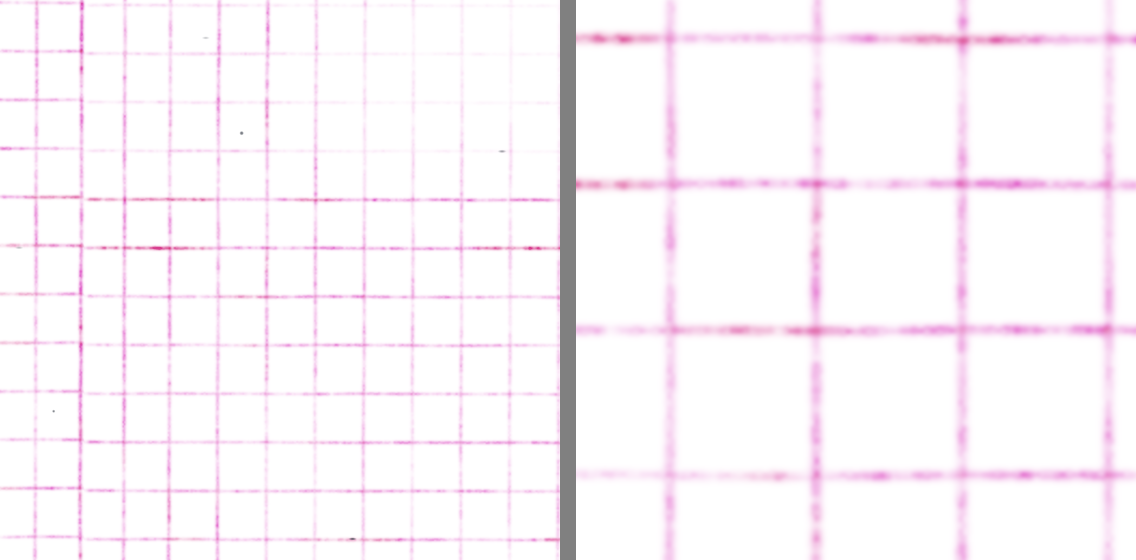
Left: the whole. Right: its middle third, enlarged.
This pattern is drawn by a WebGL 1 fragment shader. Its source:

```glsl
precision highp float;
uniform vec2 u_resolution;

#define PITCH 0.0869
#define ORIGIN vec2(0.0425, 0.0365)
#define LINE_WIDTH vec2(0.0036, 0.0033)
#define MARGIN_X 0.15
#define TILT 0.003
#define INK_AMOUNT 0.62
#define PINK vec3(0.88, 0.38, 0.79)
#define RED vec3(0.82, 0.16, 0.42)
#define SPECK_INK vec3(0.25, 0.27, 0.31)
#define SPECK_CELLS 6.0
#define SPECK_CHANCE 0.14

float hash(vec2 p) {
  return fract(sin(dot(p, vec2(127.1, 311.7))) * 43758.5453);
}

float noise(vec2 p) {
  vec2 i = floor(p), f = fract(p);
  f = f * f * (3.0 - 2.0 * f);
  return mix(mix(hash(i), hash(i + vec2(1.0, 0.0)), f.x),
             mix(hash(i + vec2(0.0, 1.0)), hash(i + vec2(1.0, 1.0)), f.x), f.y);
}

// Broken, grainy ink along one line
float wear(float along, float id) {
  float fine = noise(vec2(along * 130.0, id * 7.0));
  float dash = noise(vec2(along * 42.0, id * 7.0 + 31.0));
  float broad = noise(vec2(along * 7.0, id * 7.0 + 57.0));
  return (0.45 + 0.8 * fine) * (0.5 + 0.75 * dash) * (0.65 + 0.7 * broad);
}

float stroke(float d, float width) {
  float w = max(width, 0.8 / u_resolution.y);
  return exp(-d * d / (w * w));
}

// Columns crowd together beside the left margin; x = ink, y = redness
vec2 columns(vec2 p) {
  vec2 sum = vec2(0.0);
  for (int i = 0; i < 12; i++) {
    float k = float(i);
    float bunch = 0.023 * (1.0 - smoothstep(-0.3, 3.2, k));
    float x = ORIGIN.x + k * PITCH + bunch + TILT * (p.y - 0.7);
    x += 0.0012 * (noise(vec2(p.y * 14.0, k * 5.0)) - 0.5);
    float strength = mix(0.86, 0.46, smoothstep(4.5, 7.5, k));
    strength += 0.36 * step(abs(k - 1.0), 0.5) - 0.2 * step(k, 0.5);
    strength *= 1.0 - 0.65 * smoothstep(0.6, 0.9, p.y) * smoothstep(0.55, 0.8, x);
    strength *= 1.0 - 0.35 * smoothstep(0.4, 0.2, p.y) * step(abs(k - 5.5), 1.0);
    float ink = strength * wear(p.y, k + 20.0) * stroke(p.x - x, LINE_WIDTH.x);
    float red = smoothstep(0.7, 0.95, noise(vec2(p.y * 17.0, k * 9.0 + 3.0)));
    sum += ink * vec2(1.0, 0.35 * red * step(k, 5.5));
  }
  return sum;
}

// Rows step down past the margin and fade out toward the top right
vec2 rows(vec2 p) {
  vec2 sum = vec2(0.0);
  float left = 1.0 - smoothstep(MARGIN_X - 0.002, MARGIN_X + 0.002, p.x);
  float gap = 1.0 - 0.7 * stroke(p.x - MARGIN_X - 0.002, 0.006);
  for (int i = 0; i < 12; i++) {
    float k = float(i);
    float y = ORIGIN.y + k * PITCH * 0.998 + 0.004 * left - 0.0015 * (p.x - 0.5);
    y += 0.0012 * (noise(vec2(p.x * 14.0, k * 5.0 + 70.0)) - 0.5);
    float middle = exp(-pow((k - 6.1) / 1.3, 2.0));
    float fade = smoothstep(7.2, 7.8, k) * (1.0 - left);
    float strength = 0.64 + 0.42 * middle + 0.1 * left;
    strength *= 1.0 - fade * mix(0.5, 0.85, smoothstep(0.2, 0.9, p.x));
    float ink = gap * strength * wear(p.x, k) * stroke(p.y - y, LINE_WIDTH.y);
    float patches = noise(vec2(p.x * 9.0, k * 9.0 + 41.0));
    float red = smoothstep(0.7, 1.0, patches + 0.25 * middle + 0.15 * left);
    sum += ink * vec2(1.0 + 0.25 * red, 0.8 * red * (1.0 - fade));
  }
  return sum;
}

// Sparse dust, sized and darkened at random
float specks(vec2 p) {
  vec2 cell = floor(p * SPECK_CELLS);
  vec2 jitter = vec2(hash(cell + 3.7), hash(cell + 8.3));
  vec2 d = p - (cell + 0.2 + 0.6 * jitter) / SPECK_CELLS;
  d.x *= mix(0.4, 1.0, step(0.3, hash(cell + 5.1)));
  float radius = mix(0.0012, 0.003, hash(cell + 11.9));
  float edge = max(0.0015, 1.0 / u_resolution.y);
  float dust = 1.0 - smoothstep(radius - edge, radius + edge, length(d));
  return dust * step(hash(cell + 1.3), SPECK_CHANCE) * mix(0.3, 0.9, jitter.x);
}

void main() {
  vec2 p = gl_FragCoord.xy / u_resolution;
  vec2 c = columns(p), r = rows(p);

  // Overlapping strokes darken and redden at the crossings
  float grain = INK_AMOUNT * (0.75 + 0.5 * noise(p * 260.0));
  float ink = 1.0 - (1.0 - min(c.x * grain, 1.0)) * (1.0 - min(r.x * grain, 1.0));
  float redness = (c.y + r.y) / max(c.x + r.x, 0.001) + 0.7 * c.x * r.x;

  vec3 color = mix(vec3(1.0), mix(PINK, RED, clamp(redness, 0.0, 1.0)), ink);
  color = mix(color, SPECK_INK, specks(p));
  gl_FragColor = vec4(color, 1.0);
}
```
